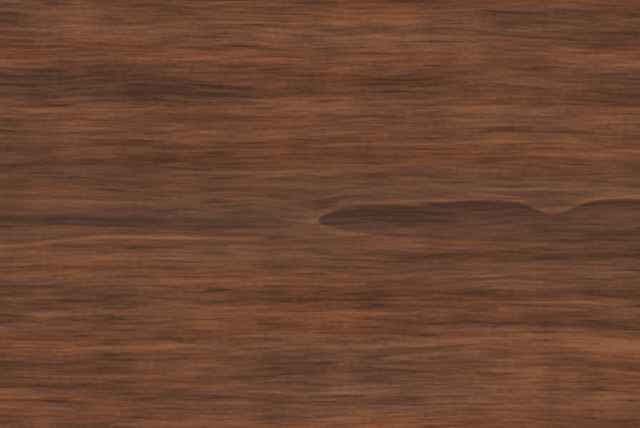
A WebGL 2 fragment shader for this texture:

```glsl
#version 300 es
precision highp float;
// Brown walnut board: horizontal grain, fine pores and a tongue-shaped figure.
uniform vec2 u_resolution;
out vec4 fragColor;

const int BAND_COUNT = 9;
// Broad growth bands: height, half width, tone change.
const vec3 BANDS[BAND_COUNT] = vec3[BAND_COUNT](
    vec3(0.865, 0.016, 0.24), vec3(0.790, 0.030, -0.18),
    vec3(0.740, 0.012, 0.18), vec3(0.660, 0.004, -0.20),
    vec3(0.590, 0.050, -0.07), vec3(0.355, 0.030, 0.10),
    vec3(0.312, 0.006, -0.18), vec3(0.192, 0.014, 0.24),
    vec3(0.080, 0.040, 0.10));

float hash(ivec2 cell) {
    uint h = uint(cell.x) * 1597334677u ^ uint(cell.y) * 3812015801u;
    h = (h ^ (h >> 16)) * 2246822519u;
    h = (h ^ (h >> 13)) * 3266489917u;
    return float((h ^ (h >> 16)) >> 8) / 16777216.0;
}

float slope(ivec2 cell, vec2 offset) {
    float angle = 6.28319 * hash(cell);
    return dot(vec2(cos(angle), sin(angle)), offset);
}

float gradientNoise(vec2 p) {
    ivec2 c = ivec2(floor(p));
    vec2 f = fract(p);
    vec2 u = f * f * f * (f * (f * 6.0 - 15.0) + 10.0);
    float low = mix(slope(c, f), slope(c + ivec2(1, 0), f - vec2(1, 0)), u.x);
    float high = mix(slope(c + ivec2(0, 1), f - vec2(0, 1)),
                     slope(c + ivec2(1, 1), f - vec2(1, 1)), u.x);
    return mix(low, high, u.y);
}

float bell(float d, float width) {
    return exp(-d * d / (width * width));
}

float growthBands(vec2 p) {
    float tone = 0.0;
    for (int i = 0; i < BAND_COUNT; i++) {
        vec3 band = BANDS[i];
        float fade = 0.8 + 0.9 * gradientNoise(vec2(p.x * 1.8, float(i) * 3.7 + 0.5));
        tone += band.z * fade * bell(p.y - band.x, band.y);
    }
    return tone;
}

// Fibres from wide streaks down to fine hairs, plus short dark pores.
float fibres(vec2 p) {
    float tone = 0.28 * gradientNoise(p * vec2(0.8, 10.0) + 7.3);
    tone += 0.32 * gradientNoise(p * vec2(1.7, 31.0) + 19.1);
    tone += 0.38 * gradientNoise(p * vec2(4.0, 78.0) + 41.7);
    tone += 0.36 * gradientNoise(p * vec2(13.0, 145.0) + 63.2);
    tone += 0.18 * gradientNoise(p * vec2(75.0, 165.0) + 87.9);
    float pores = gradientNoise(p * vec2(8.0, 115.0) + 103.4);
    return tone - 0.26 * smoothstep(0.2, 0.5, pores);
}

// Dark tongue with a wavy upper edge and a pale rim.
float tongue(vec2 p, vec2 tip) {
    float s = p.x - tip.x;
    float reach = max(s, 0.0);
    float top = tip.y + 0.05 * sqrt(1.0 - exp(-6.0 * reach))
              - 0.034 * bell(s - 0.55, 0.065) - 0.008 * bell(s - 0.22, 0.08);
    float bottom = tip.y - 0.055 * sqrt(1.0 - exp(-4.0 * reach));
    float d = min(min(top - p.y, p.y - bottom), s * 0.6);
    float lowerFade = mix(1.0 - smoothstep(0.06, 0.24, s), 1.0,
                          smoothstep(-0.01, 0.01, p.y - tip.y));
    float core = smoothstep(-0.001, 0.006, d) * exp(-12.0 * max(top - p.y, 0.0));
    float rim = smoothstep(-0.022, -0.003, d) * (1.0 - smoothstep(-0.003, 0.003, d));
    return 0.22 * rim * lowerFade - 0.36 * core;
}

// Dark heart streak on the left, pale vein below it and a seam on the right.
float heartLines(vec2 p) {
    float left = 1.0 - smoothstep(0.5, 0.72, p.x);
    float tone = -0.30 * left * bell(p.y - 0.477, 0.020);
    float veinY = 0.424 + 0.019 * smoothstep(0.0, 0.28, p.x);
    float veinFade = 1.0 - smoothstep(0.35, 0.9, p.x);
    tone += veinFade * (0.26 * bell(p.y - veinY, 0.004) - 0.18 * bell(p.y - veinY - 0.010, 0.005));
    float right = smoothstep(0.85, 1.15, p.x);
    tone -= right * (0.24 * bell(p.y - 0.400, 0.014) + 0.24 * bell(p.y - 0.250, 0.012));
    return tone;
}

vec3 woodColor(float tone, float warmth) {
    vec3 dark = vec3(0.295, 0.198, 0.152);
    vec3 middle = vec3(0.420, 0.272, 0.198);
    vec3 light = vec3(0.550, 0.358, 0.250);
    vec3 color = mix(dark, middle, smoothstep(0.0, 1.0, tone) * 0.0 + min(tone * 2.0, 1.0));
    color = mix(color, light, max(tone * 2.0 - 1.0, 0.0));
    return color + warmth * vec3(0.012, -0.007, -0.016);
}

void main() {
    vec2 p = gl_FragCoord.xy / u_resolution.y;

    // Gentle bending of the grain, stronger around the tongue tip.
    float bend = 0.012 * gradientNoise(p * vec2(2.2, 4.0) + 5.1)
               + 0.004 * gradientNoise(p * vec2(8.0, 12.0) + 11.6);
    float swirl = bell(p.x - 0.70, 0.12) * bell(p.y - 0.487, 0.07);
    bend += 0.035 * swirl * gradientNoise(p * vec2(9.0, 7.0) + 23.8);
    vec2 grain = p + vec2(0.0, bend);

    float tone = 0.52 + fibres(grain) * (1.0 - 0.25 * bell(p.y - 0.5, 0.12));
    tone += growthBands(grain);
    tone += heartLines(p + vec2(0.0, bend * 0.7));
    tone += tongue(p + vec2(0.0, bend * 0.4), vec2(0.742, 0.487));

    // Faint cross figure that shades the board from top to bottom.
    tone += 0.10 * gradientNoise(p * vec2(7.0, 1.5) + 31.4);
    tone -= 0.12 * bell(p.x - 1.29, 0.025) * (1.0 - smoothstep(0.1, 0.35, p.y));

    float warmth = 0.3 + 1.3 * gradientNoise(grain * vec2(1.2, 14.0) + 53.5)
                 - 0.8 * bell(p.y - 0.48, 0.10);
    fragColor = vec4(woodColor(clamp(tone, 0.0, 1.0), warmth), 1.0);
}
```
